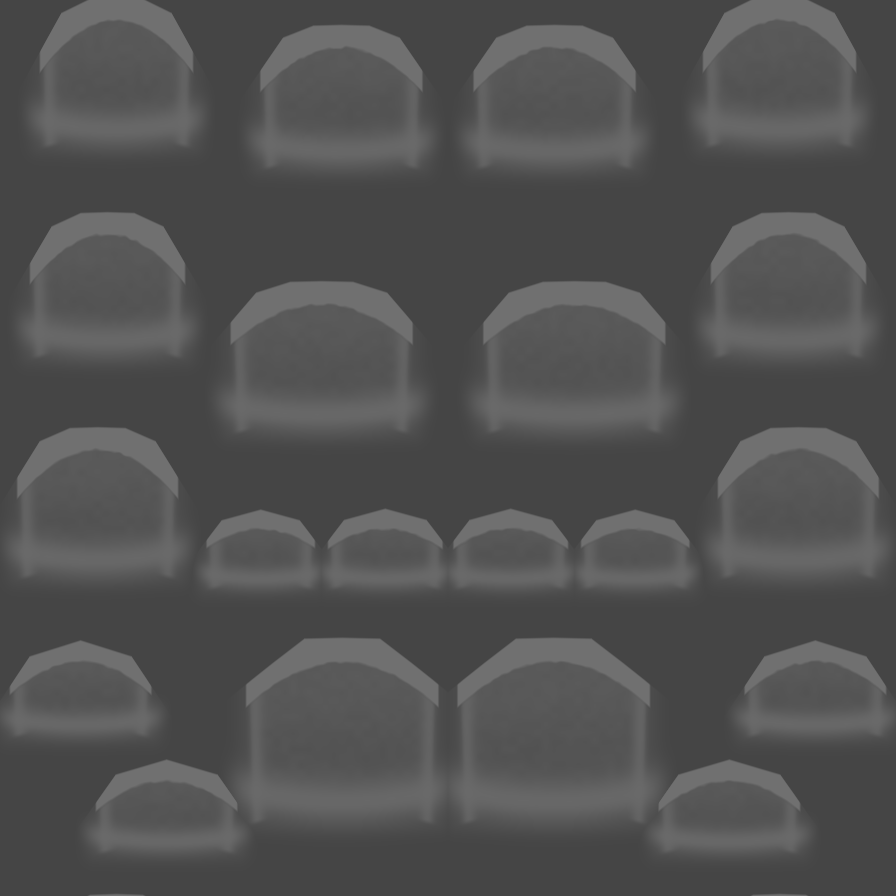
Reproduce this texture map procedurally as a three.js fragment shader.

```glsl
varying vec2 vUv;

float hash(vec2 p) {
  return fract(sin(dot(p, vec2(127.1, 311.7))) * 43758.5453);
}

float noise(vec2 p) {
  vec2 cell = floor(p);
  vec2 f = fract(p);
  f = f * f * (3.0 - 2.0 * f);
  return mix(mix(hash(cell), hash(cell + vec2(1.0, 0.0)), f.x),
             mix(hash(cell + vec2(0.0, 1.0)), hash(cell + vec2(1.0, 1.0)), f.x), f.y);
}

// size: half width, shoulder drop, height; style: flat top, knee, rim tip
float plate(vec2 p, vec2 topCenter, vec3 size, vec3 style) {
  float x = abs(p.x - topCenter.x);
  float depth = mod(1.0 - p.y - topCenter.y + 0.1, 1.0) - 0.1;
  float u = x / size.x;
  float v = depth / size.z;

  // Faceted outer arch and the softer arc beneath it
  float facet = max(0.05 * u, style.y * (u - style.x) / (0.72 - style.x));
  facet = max(facet, 1.0 + (1.0 - style.y) / 0.28 * (u - 1.0));
  float outer = size.y * facet;
  float thickness = 0.015 + 0.11 * size.x;
  float inner = mix(thickness, size.y + thickness * style.z, u * u);
  inner += 0.003 * (noise(vUv * 150.0) - 0.5) * (1.0 - u * u);

  // Body with a slight shade towards the middle
  float edge = size.x * (0.98 - 0.04 * v);
  float below = smoothstep(-0.0015, 0.0015, depth - outer);
  float body = below * (1.0 - smoothstep(-0.004, 0.003, x - edge));
  body *= 1.0 - smoothstep(0.86, 1.02, v);
  float grain = 0.012 * (noise(vUv * 110.0) - 0.5);
  float shade = mix(0.27, 0.35 - 0.025 * smoothstep(0.2, 0.7, v) + grain, body);

  // Faint halo around the plate
  vec2 away = vec2(max(x - size.x, 0.0), max(abs(depth - 0.55 * size.z) - 0.45 * size.z, 0.0));
  shade = max(shade, 0.27 + 0.025 * exp(-dot(away, away) / 0.0002) * below);

  // Soft side walls
  float side = x - edge + 0.006;
  float wall = exp(-pow(side / (side < 0.0 ? 0.009 : 0.007), 2.0));
  wall *= smoothstep(-0.003, 0.004, depth - inner);
  wall *= 1.0 - smoothstep(-0.004, 0.003, depth - size.z - 0.25 * side);
  shade = mix(shade, 0.405, 0.75 * wall);

  // Blurred sagging glow along the base
  float bend = min(u, 1.25);
  float glowDepth = size.z * (0.89 - 0.07 * bend * bend);
  float glow = exp(-pow((depth - glowDepth) / (0.004 + 0.1 * size.z), 2.0));
  glow *= 1.0 - smoothstep(0.88, 1.32, u);
  shade = mix(shade, 0.415, 0.9 * glow);

  // Bright rim
  float rim = below * (1.0 - smoothstep(-0.002, 0.002, depth - inner));
  rim *= 1.0 - smoothstep(-0.0015, 0.0015, x - size.x);
  return mix(shade, 0.44, rim);
}

void main() {
  vec2 p = vec2(0.5 - abs(vUv.x - 0.5), vUv.y);
  vec3 rounded = vec3(0.32, 0.28, 0.95);
  vec3 peaked = vec3(0.0, 0.35, 0.4);
  vec3 angular = vec3(0.38, 0.54, 0.95);
  float shade = 0.27;

  // Tall plates
  shade = max(shade, plate(p, vec2(0.130, -0.002), vec3(0.0855, 0.060, 0.165), rounded));
  shade = max(shade, plate(p, vec2(0.381, 0.028), vec3(0.0905, 0.051, 0.159), rounded));
  shade = max(shade, plate(p, vec2(0.120, 0.237), vec3(0.0866, 0.057, 0.161), rounded));
  shade = max(shade, plate(p, vec2(0.359, 0.314), vec3(0.1016, 0.046, 0.168), rounded));
  shade = max(shade, plate(p, vec2(0.109, 0.477), vec3(0.0898, 0.056, 0.167), rounded));
  shade = max(shade, plate(p, vec2(0.382, 0.712), vec3(0.1074, 0.052, 0.206), angular));

  // Short plates
  shade = max(shade, plate(p, vec2(0.291, 0.569), vec3(0.0605, 0.034, 0.087), peaked));
  shade = max(shade, plate(p, vec2(0.430, 0.568), vec3(0.0640, 0.036, 0.088), peaked));
  shade = max(shade, plate(p, vec2(0.090, 0.715), vec3(0.0790, 0.051, 0.106), peaked));
  shade = max(shade, plate(p, vec2(0.186, 0.848), vec3(0.0790, 0.048, 0.103), peaked));

  gl_FragColor = vec4(vec3(shade), 1.0);
}
```
